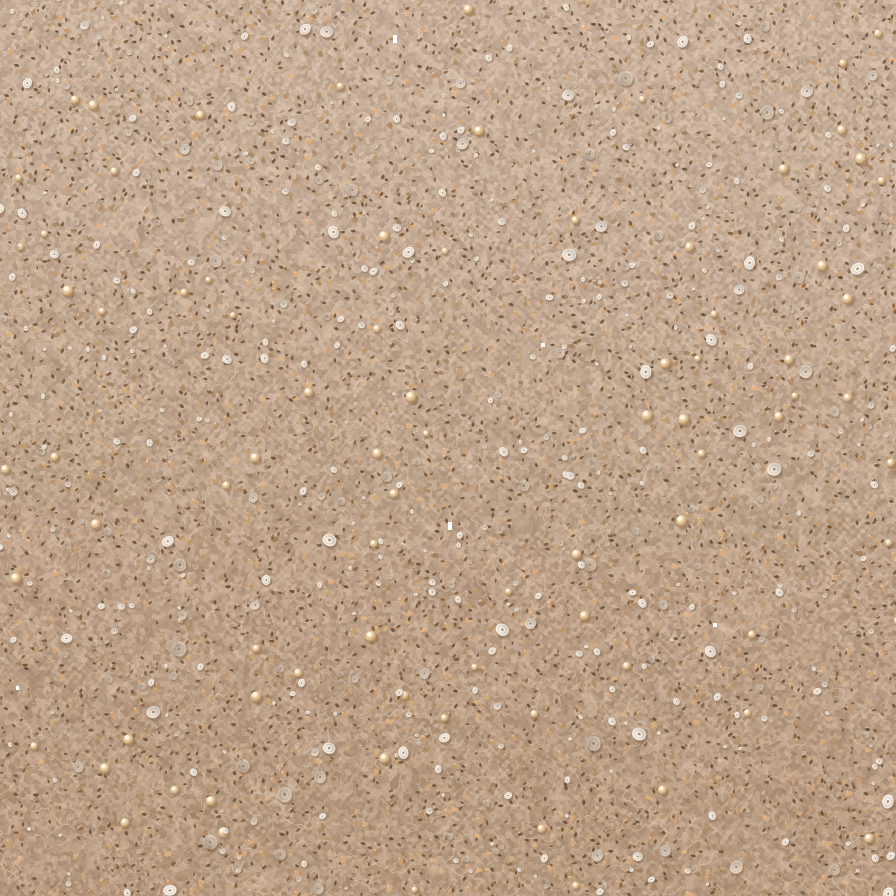
This texture is drawn by a Shadertoy shader. Its source:

```glsl
const vec3 CLOTH_LOW = vec3(0.712, 0.600, 0.497);
const vec3 CLOTH_HIGH = vec3(0.782, 0.686, 0.605);
const vec3 THREAD = vec3(0.88, 0.78, 0.69);
const vec3 BRONZE = vec3(0.43, 0.31, 0.19);
const vec3 GOLD = vec3(0.76, 0.59, 0.41);
const vec3 PEARL = vec3(0.88, 0.76, 0.58);
const vec3 SEQUIN = vec3(0.97, 0.935, 0.895);
const vec3 SHADOW = vec3(0.50, 0.38, 0.27);

vec2 hash22(vec2 p) {
    vec3 q = fract(p.xyx * vec3(0.1031, 0.1030, 0.0973));
    q += dot(q, q.yzx + 33.33);
    return fract((q.xx + q.yz) * q.zy);
}

mat2 rotation(float angle) {
    float c = cos(angle), s = sin(angle);
    return mat2(c, s, -s, c);
}

// Layered sines in 0..1: soft, irregular patches
float patches(vec2 p) {
    float sum = 0.0, gain = 0.25;
    for (int i = 0; i < 4; i++) {
        p = rotation(1.1) * p * 1.7 + 2.3;
        sum += gain * sin(p.x + 1.5 * sin(p.y * 0.8)) * sin(p.y);
        gain *= 0.75;
    }
    return clamp(0.5 + sum, 0.0, 1.0);
}

// Nearest scattered point: xy = offset on the canvas, zw = random seeds
vec4 scatter(vec2 uv, float cells, float density, float salt) {
    vec2 grid = uv * cells, home = floor(grid);
    vec4 best = vec4(9.0);
    for (int y = -1; y <= 1; y++)
    for (int x = -1; x <= 1; x++) {
        vec2 cell = home + vec2(x, y);
        vec2 seed = hash22(cell + salt);
        vec2 pick = hash22(cell + salt + 57.0);
        vec2 offset = grid - cell - 0.05 - 0.9 * seed;
        float chance = density * mix(0.4, 1.6, patches(cell / cells * 11.0 + salt));
        if (pick.x < chance && dot(offset, offset) < dot(best.xy, best.xy))
            best = vec4(offset, pick.y, seed.x);
    }
    return vec4(best.xy / cells, best.zw);
}

// Distance to the border between cells, in canvas units
float cellBorder(vec2 uv, float cells, float salt) {
    vec2 grid = uv * cells, home = floor(grid);
    float first = 9.0, second = 9.0;
    for (int y = -1; y <= 1; y++)
    for (int x = -1; x <= 1; x++) {
        vec2 cell = home + vec2(x, y);
        float d = length(grid - cell - hash22(cell + salt));
        second = min(second, max(first, d));
        first = min(first, d);
    }
    return 0.5 * (second - first) / cells;
}

float cover(float dist, float soft) {
    return 1.0 - smoothstep(-soft, soft, dist);
}

// Crinkled, broken strands
float threads(vec2 uv, float cells, float salt, float soft) {
    vec2 bent = uv + 0.004 * sin(uv.yx * 170.0 + 2.0 * sin(uv * 93.0 + salt));
    bent += 0.002 * sin(uv.yx * 410.0 + salt);
    float broken = smoothstep(0.42, 0.66, patches(uv * 24.0 + salt));
    return broken * cover(cellBorder(bent, cells, salt) - 0.0006, soft);
}

// Oval glass beads with a small glint
vec3 addBeads(vec3 color, vec2 uv, float cells, float density, float radius, vec3 tint, float soft) {
    vec4 bead = scatter(uv, cells, density, cells);
    vec2 p = rotation(bead.z * 6.28) * bead.xy;
    float size = radius * mix(0.7, 1.25, bead.w);
    float body = cover(length(p * vec2(0.8, 1.35)) - size, soft);
    color = mix(color, tint * mix(0.8, 1.2, bead.z), 0.8 * body);
    float glint = cover(length(bead.xy - size * vec2(-0.5, 0.8)) - 0.3 * size, soft);
    return color + 0.16 * glint * bead.w;
}

vec3 addPearls(vec3 color, vec2 uv, float cells, float density, float radius, float soft) {
    vec4 pearl = scatter(uv, cells, density, 211.0);
    float size = radius * mix(0.65, 1.15, pearl.z);
    float shade = cover(length(pearl.xy - size * vec2(0.3, -0.5)) - size, 2.0 * soft);
    color = mix(color, SHADOW, 0.5 * shade);
    float light = 1.0 - smoothstep(0.0, 1.6, length(pearl.xy / size - vec2(-0.3, 0.4)));
    vec3 ball = mix(GOLD * 0.9, PEARL, smoothstep(0.0, 0.5, light));
    ball = mix(ball, vec3(1.0, 0.96, 0.88), smoothstep(0.6, 0.95, light));
    return mix(color, ball, cover(length(pearl.xy) - size, soft));
}

// Flat discs with a rim, a pierced centre and a cast shadow
vec3 addSequins(vec3 color, vec2 uv, float cells, float density, float radius, float soft) {
    vec4 disc = scatter(uv, cells, density, cells + 300.0);
    float size = radius * mix(0.6, 1.3, disc.z * disc.z);
    vec2 p = rotation(disc.w * 6.28) * disc.xy * vec2(1.0, mix(1.0, 1.3, disc.w));
    float d = length(p);
    color = mix(color, SHADOW, 0.5 * cover(length(disc.xy - size * vec2(0.2, -0.35)) - size, 1.5 * soft));
    float sheen = mix(0.82, 1.03, smoothstep(-size, size, p.x + p.y));
    vec3 face = SEQUIN * mix(sheen, 1.0, disc.w);
    face *= 1.0 - 0.12 * cover(abs(d - 0.65 * size) - 0.08 * size, soft);
    face = mix(face, GOLD * 0.85, 0.85 * cover(d - 0.2 * size, 0.7 * soft));
    float opacity = mix(0.5, 1.0, smoothstep(0.1, 0.6, disc.w));
    return mix(color, face, opacity * cover(d - size, soft));
}

void mainImage(out vec4 fragColor, in vec2 fragCoord) {
    vec2 uv = fragCoord / iResolution.y;
    float soft = 0.8 / iResolution.y;

    // Cloth, diagonal net and fine grain
    vec3 color = mix(CLOTH_LOW, CLOTH_HIGH, smoothstep(0.0, 1.1, uv.y + 0.08 * uv.x));
    vec2 net = sin(rotation(0.7) * uv * 960.0);
    color += 0.016 * (net.x + net.y) * patches(uv * 9.0);
    color += 0.12 * (scatter(uv, 230.0, 1.0, 11.0).z - 0.5);
    color += 0.05 * (patches(uv * 60.0) - 0.5);

    // Embroidery from the lowest layer to the highest
    color = addBeads(color, uv, 78.0, 0.30, 0.0029, GOLD, soft);
    color = mix(color, THREAD, 0.60 * threads(uv, 34.0, 5.0, soft));
    color = mix(color, THREAD, 0.45 * threads(uv, 56.0, 19.0, soft));
    color = addBeads(color, uv, 98.0, 0.36, 0.0019, BRONZE, soft);
    color = addPearls(color, uv, 22.0, 0.17, 0.0056, soft);
    color = addSequins(color, uv, 58.0, 0.11, 0.0036, soft);
    color = addSequins(color, uv, 26.0, 0.20, 0.0066, soft);

    fragColor = vec4(clamp(color, 0.0, 1.0), 1.0);
}
```
